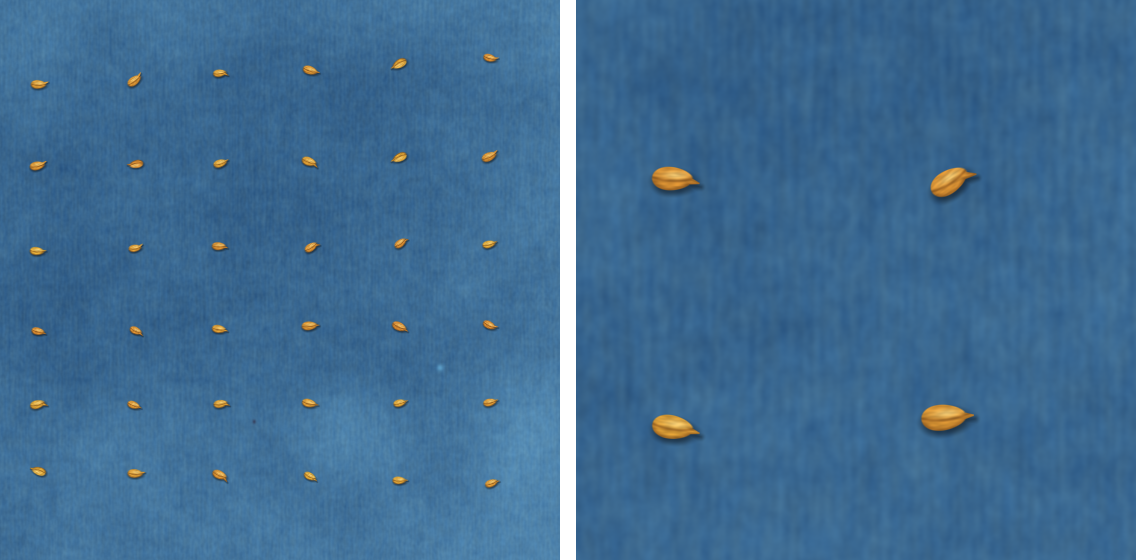
Left, the full canvas; right, a detail of the centre.
A WebGL 1 fragment shader for this pattern:

```glsl
precision highp float;

uniform vec2 u_resolution;

const float COUNT = 6.0;                          // seeds across and down
const vec2 FIRST_SEED = vec2(0.068, 0.872);       // top left seed
const float COLUMN_STEP = 0.1615;
const float ROW_STEP = 0.164;
const float ROW_SQUEEZE = 0.0039;                 // rows close up downwards
const vec2 JITTER = vec2(0.006, 0.005);
const float SEED_LENGTH = 0.0122;                 // half length
const float SEED_WIDTH = 0.57;                    // relative to the length
const vec2 SHADOW_OFFSET = vec2(0.0012, -0.0022);
const vec3 DARK_BLUE = vec3(0.18, 0.345, 0.505);
const vec3 LIGHT_BLUE = vec3(0.345, 0.56, 0.715);
const vec3 SEED_BROWN = vec3(0.52, 0.31, 0.10);
const vec3 SEED_ORANGE = vec3(0.88, 0.56, 0.20);
const vec3 SEED_YELLOW = vec3(0.91, 0.70, 0.23);
const vec3 SEED_CREAM = vec3(1.0, 0.87, 0.53);

float hash(vec2 p) {
  return fract(sin(dot(p, vec2(127.1, 311.7))) * 43758.55);
}

vec2 gradient(vec2 cell) {
  float a = 6.28319 * hash(cell);
  return vec2(cos(a), sin(a));
}

float noise(vec2 p) {
  vec2 i = floor(p);
  vec2 f = p - i;
  vec2 u = f * f * f * (f * (f * 6.0 - 15.0) + 10.0);
  vec2 e = vec2(1.0, 0.0);
  float low = mix(dot(gradient(i), f), dot(gradient(i + e), f - e), u.x);
  float high = mix(dot(gradient(i + e.yx), f - e.yx), dot(gradient(i + 1.0), f - 1.0), u.x);
  return mix(low, high, u.y);
}

float fbm(vec2 p) {
  float sum = 0.0;
  float amplitude = 1.0;
  for (int i = 0; i < 4; i++) {
    sum += amplitude * noise(p);
    p = p * 2.03 + 17.3;
    amplitude *= 0.55;
  }
  return sum;
}

float glow(vec2 p, vec2 center, vec2 size) {
  vec2 q = (p - center) / size;
  return exp(-dot(q, q));
}

// Unevenly faded cloth with upright threads
vec3 cloth(vec2 p) {
  float light = 0.23 + 0.28 * smoothstep(0.65, 1.0, p.x);
  light += 0.32 * smoothstep(0.42, 0.02, p.y) + 0.2 * smoothstep(0.82, 1.0, p.y);
  light += 0.32 * glow(p, vec2(0.61, 0.24), vec2(0.12, 0.1));
  light += 0.25 * glow(p, vec2(0.92, 0.22), vec2(0.1, 0.12));
  light += 0.2 * glow(p, vec2(0.16, 0.2), vec2(0.1, 0.08));
  light += 0.15 * glow(p, vec2(0.05, 0.85), vec2(0.12, 0.3));
  light -= 0.25 * glow(p, vec2(0.0, 0.02), vec2(0.14, 0.08));
  light -= 0.22 * glow(p, vec2(0.78, 0.17), vec2(0.07, 0.09));
  light += 0.22 * fbm(p * 5.0 + 3.0);
  light += 0.15 * fbm(p * vec2(38.0, 48.0));
  light += 0.13 * noise(p * vec2(210.0, 14.0)) + 0.14 * noise(p * vec2(190.0, 120.0));
  vec3 color = mix(DARK_BLUE, LIGHT_BLUE, clamp(light, -0.15, 1.15));
  color += vec3(0.03, 0.015, -0.015) * noise(p * vec2(150.0, 45.0));
  color = mix(color, vec3(0.2, 0.2, 0.3), 0.7 * glow(p, vec2(0.454, 0.247), vec2(0.003, 0.004)));
  return mix(color, vec3(0.4, 0.69, 0.86), 0.7 * glow(p, vec2(0.786, 0.343), vec2(0.006)));
}

vec2 seedCenter(vec2 id) {
  float r = id.y - 2.5;
  float tilt = 0.0026 - 0.00045 * r * r * r;
  vec2 c = FIRST_SEED + vec2(COLUMN_STEP, -ROW_STEP) * id;
  c.x += 0.012 * exp(-4.0 * (id.x - 1.0) * (id.x - 1.0));
  c.y += ROW_SQUEEZE * id.y * id.y + tilt * (id.x - 2.5);
  return c + JITTER * (vec2(hash(id + 4.7), hash(id + 9.2)) - 0.5);
}

// Egg-shaped husk with a bent, tapering tip, in half lengths
float seedDistance(vec2 q, float bend) {
  float width = SEED_WIDTH - 0.09 * clamp(q.x, -1.0, 1.0);
  float husk = (length(vec2(q.x, q.y / width)) - 1.0) * width;
  vec2 base = vec2(0.65, 0.1 * bend);
  vec2 tip = vec2(0.65, 0.38 * bend);
  float t = clamp(dot(q - base, tip) / dot(tip, tip), 0.0, 1.0);
  return min(husk, length(q - base - tip * t) - mix(0.24, 0.04, t));
}

vec3 seedColor(vec2 q, float d, float kind, vec2 id) {
  vec3 color = mix(SEED_ORANGE, SEED_YELLOW, kind);
  color = mix(color, SEED_CREAM, 0.75 * glow(q, vec2(0.15, 0.17), vec2(0.6, 0.2)));
  float crease = q.y + 0.12 - 0.16 * q.x * q.x;
  color = mix(color, SEED_BROWN, 0.55 * exp(-crease * crease * 150.0));
  color = mix(color, SEED_BROWN, 0.65 * smoothstep(-0.22, 0.0, d) * smoothstep(0.35, -0.35, q.y));
  return color * (0.94 + 0.18 * noise(q * vec2(2.0, 7.0) + id * 5.0));
}

void main() {
  vec2 p = gl_FragCoord.xy / u_resolution;
  float edge = 0.8 / min(u_resolution.x, u_resolution.y);
  vec3 color = cloth(p);

  for (float row = 0.0; row < COUNT; row++) {
    for (float column = 0.0; column < COUNT; column++) {
      vec2 id = vec2(column, row);
      float angle = 1.15 * hash(id + 2.3) - 0.5 + 3.14159 * step(0.92, hash(id + 6.1));
      float size = SEED_LENGTH * (0.9 + 0.2 * hash(id + 1.9));
      float bend = 2.0 * hash(id + 7.4) - 1.0;
      mat2 turn = mat2(cos(angle), -sin(angle), sin(angle), cos(angle));
      vec2 offset = p - seedCenter(id);
      vec2 q = turn * offset / size;
      float d = seedDistance(q, bend);
      float shade = seedDistance(turn * (offset - SHADOW_OFFSET) / size, bend);
      color *= 1.0 - 0.45 * smoothstep(0.25, -0.15, shade);
      float cover = smoothstep(edge, -edge, d * size);
      color = mix(color, seedColor(q, d, hash(id + 3.8), id), cover);
    }
  }
  gl_FragColor = vec4(color, 1.0);
}
```
